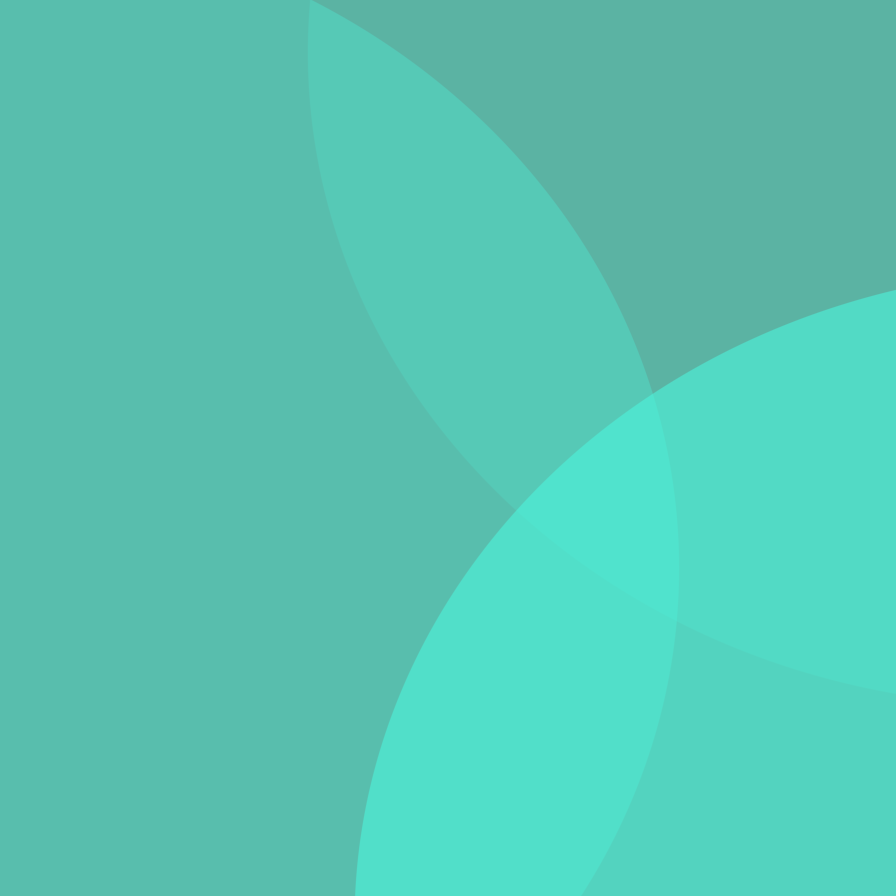
A WebGL 1 fragment shader for this background:

```glsl
precision highp float;

uniform vec2 u_resolution;

const vec3 BASE_TEAL = vec3(0.369, 0.639, 0.588);
const vec3 BRIGHT_MINT = vec3(0.298, 0.961, 0.863);
const vec2 OVAL_RADII = vec2(0.810, 0.729);

// Approximate signed distance to an axis-aligned ellipse
float ellipseDistance(vec2 point, vec2 center, vec2 radii) {
  vec2 offset = point - center;
  float scaled = length(offset / radii);
  float slope = length(offset / (radii * radii));
  return scaled * (scaled - 1.0) / max(slope, 0.0001);
}

// Lays a translucent oval over the colour below
vec3 addOval(vec3 below, vec2 point, vec2 center, float opacity, float pixel) {
  float dist = ellipseDistance(point, center, OVAL_RADII);
  float coverage = 1.0 - smoothstep(-0.75 * pixel, 0.75 * pixel, dist);
  return mix(below, BRIGHT_MINT, opacity * coverage);
}

void main() {
  vec2 uv = gl_FragCoord.xy / u_resolution;
  float pixel = 1.0 / min(u_resolution.x, u_resolution.y);

  // Three overlapping ovals: upper right, left, lower right
  vec3 color = BASE_TEAL;
  color = addOval(color, uv, vec2(1.1536, 0.9414), 0.19, pixel);
  color = addOval(color, uv, vec2(-0.052, 0.366), 0.335, pixel);
  color = addOval(color, uv, vec2(1.2057, -0.0286), 0.59, pixel);

  gl_FragColor = vec4(color, 1.0);
}
```
